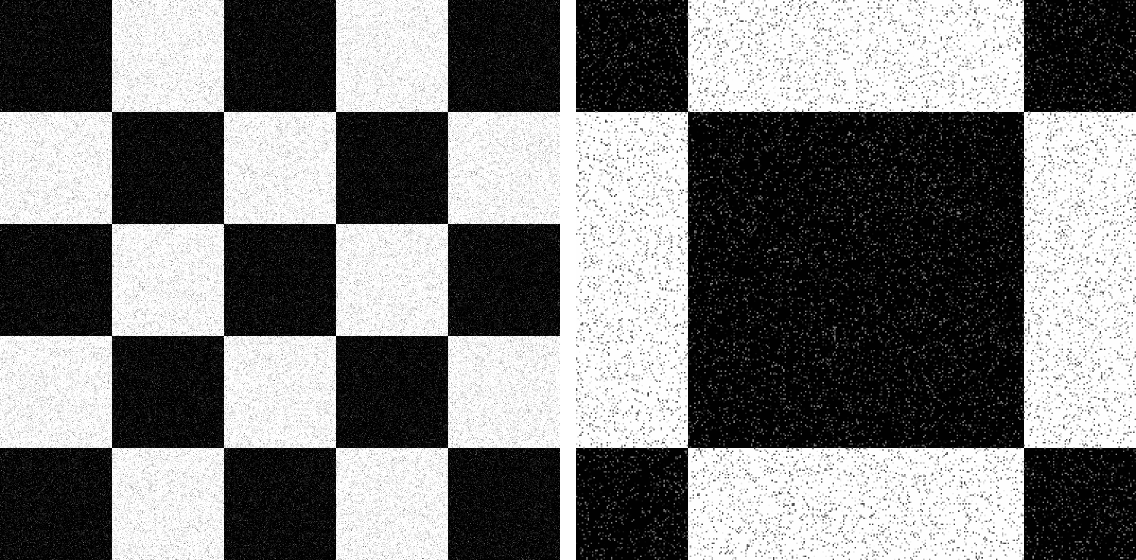
Left, the full canvas; right, a detail of the centre.
Give the GLSL for this pattern, as a WebGL 1 fragment shader.

```glsl
precision highp float;

uniform vec2 u_resolution;

#define SQUARES 5.0
#define GRAINS 1152.0
#define SPECK_DENSITY 0.12
#define DARK_TONE 0.005
#define LIGHT_TONE 0.998
#define DARK_SPECK 0.55
#define LIGHT_SPECK 0.80
#define SUBSAMPLES 3

// Two independent random values for each grain cell
vec2 hash2(vec2 cell) {
    vec3 p = fract(cell.xyx * vec3(0.1031, 0.1030, 0.0973));
    p += dot(p, p.yzx + 33.33);
    return fract((p.xx + p.yz) * p.zy);
}

// 0 on dark squares, 1 on light ones; the lower left square is dark
float checker(vec2 uv) {
    vec2 square = floor(uv * SQUARES);
    return mod(square.x + square.y, 2.0);
}

// Sparse specks of random strength, one chance per grain cell
float speck(vec2 uv) {
    vec2 random = hash2(floor(uv * GRAINS));
    return step(random.x, SPECK_DENSITY) * random.y;
}

float grainyChecker(vec2 uv) {
    float grain = speck(uv);
    float dark = DARK_TONE + DARK_SPECK * grain;
    float light = LIGHT_TONE - LIGHT_SPECK * grain;
    return mix(dark, light, checker(uv));
}

void main() {
    // Average over the pixel to smooth both edges and grain
    float tone = 0.0;
    float count = float(SUBSAMPLES);
    for (int y = 0; y < SUBSAMPLES; y++) {
        for (int x = 0; x < SUBSAMPLES; x++) {
            vec2 offset = (vec2(float(x), float(y)) + 0.5) / count - 0.5;
            tone += grainyChecker((gl_FragCoord.xy + offset) / u_resolution);
        }
    }
    gl_FragColor = vec4(vec3(tone / (count * count)), 1.0);
}
```
